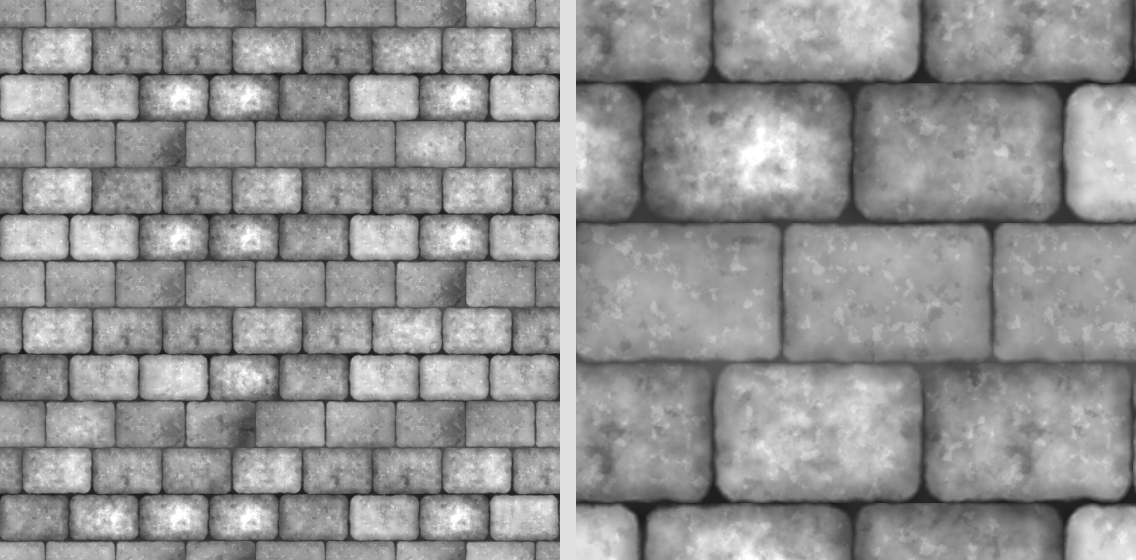
Left: the whole. Right: its middle third, enlarged.
Reproduce this texture procedurally as a three.js fragment shader.

```glsl
varying vec2 vUv;

const vec2 GRID = vec2(8.0, 12.0);
const vec2 GRID_SHIFT = vec2(0.015, 0.59);
const float STONE_ASPECT = 1.5;
const float VARIANTS = 9.0;

float hash(vec2 p) {
  vec3 q = fract(p.xyx * 0.1031);
  q += dot(q, q.yzx + 33.33);
  return fract((q.x + q.y) * q.z);
}

float noise(vec2 p) {
  vec2 i = floor(p);
  vec2 f = fract(p);
  f = f * f * (3.0 - 2.0 * f);
  float low = mix(hash(i), hash(i + vec2(1.0, 0.0)), f.x);
  float high = mix(hash(i + vec2(0.0, 1.0)), hash(i + 1.0), f.x);
  return mix(low, high, f.y);
}

float fbm(vec2 p) {
  float sum = 0.0;
  float amplitude = 0.5;
  for (int i = 0; i < 4; i++) {
    sum += amplitude * noise(p);
    p = mat2(1.6, 1.2, -1.2, 1.6) * p + 17.1;
    amplitude *= 0.5;
  }
  return sum / 0.9375;
}

float roundedBox(vec2 p, vec2 halfSize, float radius) {
  vec2 q = abs(p) - halfSize + radius;
  return length(max(q, 0.0)) + min(max(q.x, q.y), 0.0) - radius;
}

float bump(vec2 p, vec2 center, vec2 size) {
  vec2 q = (p - center) / size;
  return exp(-dot(q, q));
}

// Value of the course that applies: flat, strongly worn or mottled
float pick(float course, float flatValue, float wornValue, float mottledValue) {
  return course < 0.5 ? flatValue : (course < 1.5 ? wornValue : mottledValue);
}

// Kinds recur along the columns, with some stones swapped at random
float stoneVariant(vec2 cell, float course) {
  float quarter = mod(cell.x, 4.0);
  float smeared = quarter == 1.0 ? 0.6 : 0.2;
  float worn = quarter < 0.5 ? 0.15 : (quarter == 1.0 || cell.x > 6.5 ? 0.45 : 0.8);
  float mottled = mod(cell.x, 3.0) < 0.5 ? 0.8 : 0.3;
  float usual = pick(course, smeared, worn, mottled);
  return mix(usual, hash(cell + 7.3), step(0.75, hash(cell + 61.7)));
}

float stoneTone(vec2 p, vec2 grain, float course, float variant) {
  float dull = step(variant, 0.3);
  float spot = step(0.62, variant);
  float pale = (1.0 - dull) * (1.0 - spot);
  float level = pick(course, 0.62, 0.56 + 0.2 * pale, 0.56 + 0.1 * spot);
  float glow = pick(course, 0.2 * step(0.8, variant), 0.34 * spot + 0.06 * pale, 0.06 + 0.1 * spot);
  float smear = pick(course, 0.27 * step(0.45, variant) * step(variant, 0.8), 0.0, 0.0);
  float streak = pick(course, 0.0, 0.1 * pale, 0.06);
  float roughness = pick(course, 0.2, 0.42 - 0.18 * pale, 0.38);

  float cloud = fbm(grain * 3.0);
  float detail = fbm(grain * 9.0);
  float tone = level + roughness * (0.6 * cloud + 0.65 * detail - 0.62);
  tone += glow * bump(p, vec2(0.04, -0.02), vec2(0.5, 0.32)) * (0.4 + 1.2 * detail);
  tone -= smear * bump(p, vec2(0.54, -0.08), vec2(0.32, 0.46));
  tone -= streak * bump(p, vec2(0.02, 0.0), vec2(0.13, 0.3));

  // Pale flecks and dark pits
  tone += 0.1 * smoothstep(0.6, 0.8, fbm(grain * 12.0 + 5.0));
  tone -= 0.1 * smoothstep(0.62, 0.82, fbm(grain * 8.0 + 31.0));
  return tone;
}

void main() {
  // Running bond, moved by a third of a stone on each course
  float y = vUv.y * GRID.y + GRID_SHIFT.y;
  float row = floor(y);
  float course = mod(row, 3.0);
  float x = vUv.x * GRID.x + GRID_SHIFT.x - mod(row + 2.0, 3.0) / 3.0;
  vec2 cell = vec2(mod(floor(x), GRID.x), mod(row, GRID.y));
  vec2 p = (vec2(fract(x), fract(y)) - 0.5) * vec2(STONE_ASPECT, 1.0);
  float variant = stoneVariant(cell, course);
  float kind = floor(variant * VARIANTS);
  vec2 grain = p + vec2(course * 19.0 + 3.0, kind * 11.0 + 5.0);
  vec2 jitter = vec2(hash(cell + 21.0), hash(cell + 43.0)) - 0.5;

  // Chipped outline
  float radius = pick(course, 0.09, 0.18, 0.15);
  float edge = roundedBox(p + 0.015 * jitter, vec2(0.732, 0.482), radius);
  edge += 0.06 * (fbm(grain * 7.0 + 13.0) - 0.5);

  // Face, with weathering that drifts across neighbours
  float tone = stoneTone(p, grain, course, variant) + 0.25 * dot(p, jitter);
  tone += 0.24 * (fbm(vUv * 10.0 + 2.0) - 0.5);
  float rim = smoothstep(-0.2, 0.03, edge);
  tone *= 1.0 - pick(course, 0.2, 0.36, 0.3) * rim;

  // Soft joints, darkest above the worn courses
  float seam = mod(floor(y + 0.5), 3.0);
  float joint = pick(seam, 0.31, 0.21, 0.14) + 0.08 * (noise(vUv * 70.0) - 0.5);
  float jointSide = pick(course, 0.27, 0.18, 0.21);
  joint = mix(jointSide, joint, smoothstep(0.25, 0.4, abs(p.y)));
  tone = mix(tone, joint, smoothstep(-0.025, 0.03, edge));
  gl_FragColor = vec4(vec3(clamp(tone, 0.0, 1.0)), 1.0);
}
```
